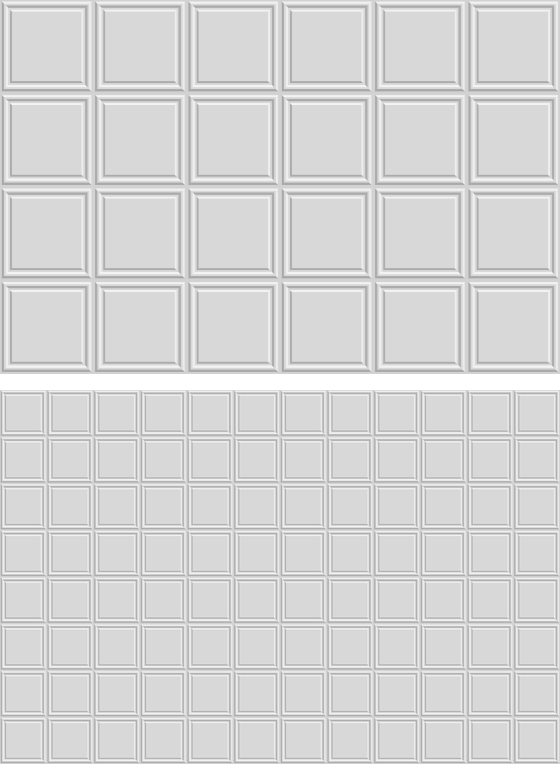
Top: one tile. Bottom: repeated 2 by 2.
Reproduce this pattern procedurally as a WebGL 1 fragment shader.

```glsl
precision highp float;

uniform vec2 u_resolution;

// Soft ridge of slope centred on zero, flat outside its half width
float slopeBand(float x, float halfWidth) {
  return 1.0 - smoothstep(halfWidth * 0.35, halfWidth * 1.25, abs(x));
}

void main() {
  // Six by four panels; each cell spans 128 units around its centre
  vec2 cell = gl_FragCoord.xy / u_resolution * vec2(6.0, 4.0);
  vec2 p = (fract(cell) - 0.5) * 128.0 - vec2(0.0, 0.5);
  float unitsPerPixel = 768.0 / u_resolution.x;

  // Depth inward from the cell border, following the square frame
  float depth = 64.0 - max(abs(p.x), abs(p.y));

  // Moulding profile: up onto the frame, down into the groove, up to the panel
  float slope = slopeBand(depth - 4.0, 1.9)
              - slopeBand(depth - 9.6, 2.0)
              + slopeBand(depth - 15.0, 1.6);

  // Top and right sides face the light, with mitred corners between
  float mitre = max(0.8, unitsPerPixel);
  float facing = smoothstep(-mitre, mitre, p.x + p.y) * 2.0 - 1.0;
  float light = slope * facing;

  // Horizontal sides catch a little more contrast than vertical ones
  float horizontal = smoothstep(-mitre, mitre, abs(p.y) - abs(p.x));
  float highlight = mix(0.085, 0.105, horizontal);
  float shadow = mix(0.17, 0.18, horizontal);

  // Flat surfaces: slightly darker channel between the panels
  float base = mix(0.822, 0.848, smoothstep(2.5, 5.0, depth));
  float tone = base + highlight * max(light, 0.0) + shadow * min(light, 0.0);

  gl_FragColor = vec4(vec3(tone), 1.0);
}
```
